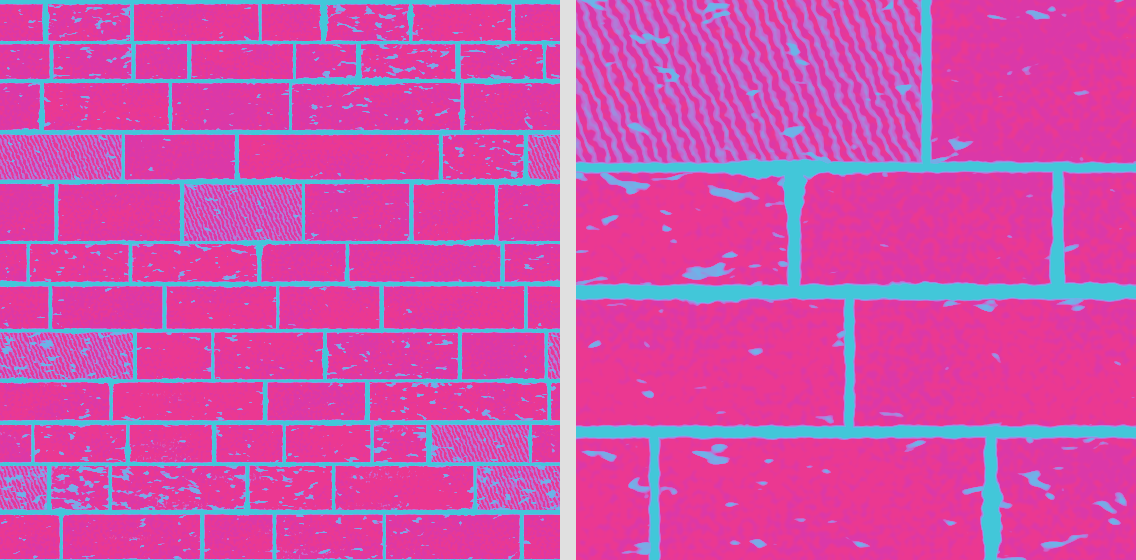
Left: the whole. Right: its middle third, enlarged.
A WebGL 1 fragment shader for this texture map:

```glsl
precision highp float;

uniform vec2 u_resolution;

#define COURSES 12.0
#define JOINT_JITTER 0.52
#define JOINT_MIN 0.0017
#define JOINT_MAX 0.0038
#define EDGE_ROUGHNESS 0.0016
#define WEAR 0.40
#define WEAR_SPREAD 0.55
#define CHIP_SOFTNESS 0.28
#define GRAIN 0.55
#define HATCH_CHANCE 0.07

const float TAU = 6.2831853;

float hash(vec2 p) {
  vec3 q = fract(p.xyx * 0.1031);
  q += dot(q, q.yzx + 33.33);
  return fract((q.x + q.y) * q.z);
}

float cornerSlope(vec2 cell, vec2 offset, vec2 period) {
  float angle = TAU * hash(mod(cell, period));
  return dot(vec2(cos(angle), sin(angle)), offset);
}

// Gradient noise that wraps over the unit square, about -1 to 1
float noise(vec2 uv, vec2 freq) {
  vec2 p = uv * freq, i = floor(p), f = p - i;
  vec2 s = f * f * f * (f * (f * 6.0 - 15.0) + 10.0);
  vec2 e = vec2(1.0, 0.0);
  float low = mix(cornerSlope(i, f, freq), cornerSlope(i + e, f - e, freq), s.x);
  float high = mix(cornerSlope(i + e.yx, f - e.yx, freq),
                   cornerSlope(i + 1.0, f - 1.0, freq), s.x);
  return 1.4 * mix(low, high, s.y);
}

// Value of one course out of twelve
float pick(float i, vec4 a, vec4 b, vec4 c) {
  vec4 hit = 1.0 - step(0.5, abs(vec4(0.0, 1.0, 2.0, 3.0) - mod(i, 4.0)));
  return dot(i < 3.5 ? a : (i < 7.5 ? b : c), hit);
}

// Uneven course heights, counted from the top
float courseEdge(float i) {
  float shift = pick(mod(i, COURSES), vec4(0.0, -0.125, -0.3, -0.2),
                     vec4(-0.14, 0.16, 0.05, 0.05), vec4(0.125, 0.02, -0.09, -0.06));
  return (i + shift) / COURSES;
}

float jointWidth(vec2 id) {
  return mix(JOINT_MIN, JOINT_MAX, pow(hash(id + 71.0), 1.5));
}

// Distance to the mortar; brick receives its column and course
float wall(vec2 p, out vec2 brick) {
  float row = floor(p.y * COURSES);
  if (p.y < courseEdge(row)) row -= 1.0;
  else if (p.y >= courseEdge(row + 1.0)) row += 1.0;
  float above = p.y - courseEdge(row) - jointWidth(vec2(row, 40.0));
  float below = courseEdge(row + 1.0) - p.y
              - jointWidth(vec2(mod(row + 1.0, COURSES), 40.0));

  float count = pick(row, vec4(6.0, 7.0, 4.0, 4.0), vec4(5.0), vec4(4.0, 7.0, 5.0, 5.0));
  float phase = pick(row, vec4(0.66, 0.59, 0.07, -0.08),
                     vec4(0.59, 0.31, 0.53, 0.13), vec4(0.67, 0.48, 0.23, 0.63));
  float x = p.x * count - phase;
  float side = 1.0;
  for (int k = -1; k <= 2; k++) {
    float j = floor(x) + float(k);
    vec2 id = vec2(mod(j, count), row);
    float joint = j + JOINT_JITTER * (hash(id + 13.0) - 0.5);
    if (joint <= x) brick = id;
    side = min(side, abs(x - joint) / count - jointWidth(id));
  }
  return min(side, min(above, below));
}

// Brick face at 0 through chipped tones to mortar at 1
vec3 palette(float v, float tone) {
  vec3 c = mix(vec3(0.86, 0.22, 0.66), vec3(0.92, 0.22, 0.57), tone);
  c = mix(c, vec3(0.78, 0.40, 0.81), smoothstep(0.16, 0.34, v));
  c = mix(c, vec3(0.62, 0.55, 0.87), smoothstep(0.36, 0.52, v));
  c = mix(c, vec3(0.43, 0.70, 0.91), smoothstep(0.56, 0.74, v));
  return mix(c, vec3(0.26, 0.78, 0.85), smoothstep(0.78, 0.94, v));
}

void main() {
  vec2 uv = gl_FragCoord.xy / u_resolution;
  float pixel = 1.0 / min(u_resolution.x, u_resolution.y);
  vec2 p = fract(vec2(uv.x, 0.997 - uv.y));

  // Mortar with ragged, locally swollen edges
  vec2 brick = vec2(0.0);
  float d = wall(p, brick);
  float ragged = noise(uv, vec2(90.0)) + 0.6 * noise(uv, vec2(210.0));
  float swell = max(0.0, noise(uv, vec2(11.0, 17.0)) - 0.25);
  float rim = d + EDGE_ROUGHNESS * ragged * (0.5 + 3.0 * swell) - 0.006 * swell;
  float mortar = 1.0 - smoothstep(-0.3 * pixel, max(0.0026, 1.2 * pixel), rim);

  // Wear differs by brick, gathers at edges and grows in the lower courses
  float lower = smoothstep(6.5, 9.0, brick.y);
  float age = hash(brick + 5.0);
  float wear = WEAR + WEAR_SPREAD * (age * age - 0.33) + 0.1 * lower
             + 0.25 * noise(uv, vec2(9.0, 14.0)) + 0.28 * exp(-max(d, 0.0) * 110.0);

  // Flat, slightly bent chips
  vec2 bent = uv + 0.007 * vec2(noise(uv, vec2(24.0)), noise(uv + 0.37, vec2(24.0)));
  float chip = noise(bent, vec2(42.0, 92.0)) + 0.55 * noise(bent, vec2(105.0, 215.0));
  float level = mix(0.95, 0.08, clamp(wear, 0.0, 1.0));
  float v = 0.68 * smoothstep(0.0, CHIP_SOFTNESS, chip - level);

  // Fine grain, pale streaks and a few tooled bricks
  float grain = noise(uv, vec2(240.0)) + 0.7 * noise(uv, vec2(120.0));
  float streak = smoothstep(0.15, 0.6, noise(bent, vec2(5.0, 38.0))) * lower;
  float tooled = step(1.0 - HATCH_CHANCE, hash(brick + 29.0));
  float hatch = 0.5 + 0.5 * sin(TAU * (uv.x * 130.0 + uv.y * 55.0) + 2.0 * ragged);
  v += 0.12 * max(0.0, grain) + 0.2 * streak * (0.6 + grain) + 0.45 * tooled * hatch;
  v = max(min(v, 0.8), mortar);

  float tone = 0.5 + GRAIN * grain + 0.35 * noise(uv, vec2(14.0, 22.0))
             + 0.5 * (hash(brick + 53.0) - 0.5) + 0.15 * lower;
  gl_FragColor = vec4(palette(v, smoothstep(0.15, 0.85, tone)), 1.0);
}
```
